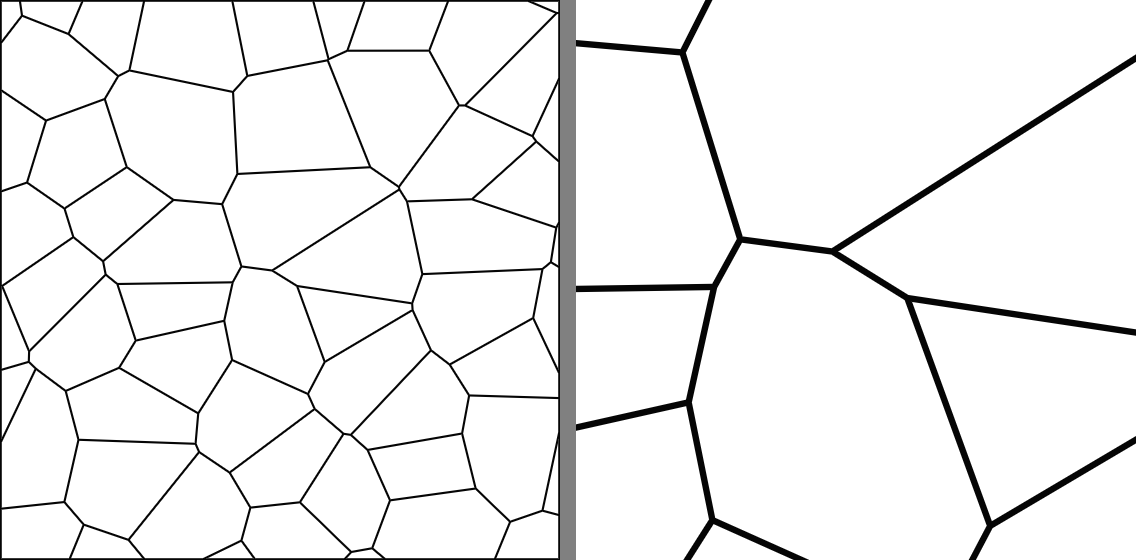
Left: the whole. Right: its middle third, enlarged.
Write a Shadertoy shader that draws this pattern.

```glsl
// Irregular polygonal mosaic: thin black Voronoi borders on white inside a frame.
// One hashed seed per grid cell; the exact distance to the nearest bisector
// between seeds gives lines of constant width.

const vec3 PAPER = vec3(1.0);
const vec3 INK = vec3(0.02);
const float CELLS_ACROSS = 6.4;
const float LINE_WIDTH = 0.0038;
const float FRAME_WIDTH = 0.0032;
const vec2 GRID_OFFSET = vec2(17.3, 41.6);

// Two random values in 0..1 for a grid cell
vec2 hash22(vec2 p) {
    vec3 q = fract(p.xyx * vec3(0.1031, 0.1030, 0.0973));
    q += dot(q, q.yzx + 33.33);
    return fract((q.xx + q.yz) * q.zy);
}

// Vector from p to the seed of the grid cell
vec2 toSeed(vec2 p, vec2 cell) {
    return cell + hash22(cell) - p;
}

// Distance from p to the closest border, in grid units
float voronoiBorder(vec2 p) {
    vec2 home = floor(p);

    // Pass 1: closest seed
    vec2 nearest = vec2(8.0);
    for (int j = -2; j <= 2; j++)
    for (int i = -2; i <= 2; i++) {
        vec2 seed = toSeed(p, home + vec2(i, j));
        if (dot(seed, seed) < dot(nearest, nearest)) nearest = seed;
    }

    // Pass 2: closest bisector between that seed and its neighbours
    float border = 8.0;
    for (int j = -2; j <= 2; j++)
    for (int i = -2; i <= 2; i++) {
        vec2 seed = toSeed(p, home + vec2(i, j));
        vec2 span = seed - nearest;
        if (dot(span, span) > 1e-5)
            border = min(border, dot(0.5 * (nearest + seed), normalize(span)));
    }
    return border;
}

// Distance from p to the edge of the canvas
float canvasEdge(vec2 p, vec2 size) {
    vec2 d = min(p, size - p);
    return min(d.x, d.y);
}

// Coverage of a stroke, smoothed over one pixel
float stroke(float dist, float reach, float pixel) {
    return clamp(0.5 + (reach - dist) / pixel, 0.0, 1.0);
}

void mainImage(out vec4 fragColor, in vec2 fragCoord) {
    float pixel = 1.0 / min(iResolution.x, iResolution.y);
    vec2 uv = fragCoord * pixel;

    float border = voronoiBorder(uv * CELLS_ACROSS + GRID_OFFSET) / CELLS_ACROSS;
    float edge = canvasEdge(uv, iResolution.xy * pixel);

    float ink = max(stroke(border, 0.5 * LINE_WIDTH, pixel),
                    stroke(edge, FRAME_WIDTH, pixel));
    fragColor = vec4(mix(PAPER, INK, ink), 1.0);
}
```
